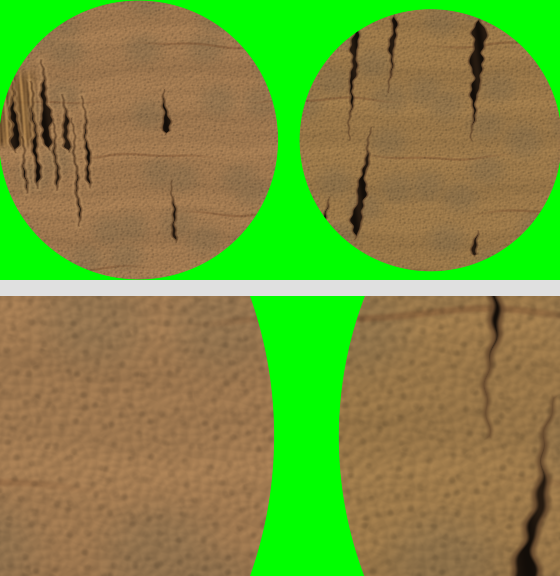
Top, the full canvas; bottom, a detail of the centre.
This texture is drawn by a Shadertoy shader. Its source:

```glsl
// Two round samples of cracked, weathered wood on a flat green ground.

vec2 hash2(vec2 c) {
    return fract(sin(vec2(dot(c, vec2(127.1, 311.7)), dot(c, vec2(269.5, 183.3)))) * 43758.5);
}

// Distance to the nearest scattered cell point
float cellular(vec2 p) {
    vec2 cell = floor(p), f = fract(p);
    float nearest = 2.0;
    for (int y = -1; y <= 1; y++)
        for (int x = -1; x <= 1; x++) {
            vec2 o = vec2(x, y);
            nearest = min(nearest, length(o + hash2(cell + o) - f));
        }
    return nearest;
}

// Signed distance to a ragged, leaning wedge; heavy = 1 is wide at the top, -1 at the foot
float crack(vec2 p, vec2 centre, float halfLen, float width, float lean, float heavy) {
    vec2 q = p - centre;
    float t = q.y / halfLen;
    float seed = centre.x * 90.0;
    float dx = q.x - lean * q.y + 0.004 * sin(p.y * 47.0 + seed) + 0.002 * sin(p.y * 170.0 + seed);
    float taper = smoothstep(-1.1, 0.5, heavy * t) * (1.0 - smoothstep(0.8, 1.0, heavy * t));
    float ragged = 0.85 + 0.2 * sin(p.y * 61.0 + seed * 2.0) + 0.1 * sin(p.y * 140.0 - seed);
    return max(abs(dx) - width * taper * ragged, (abs(t) - 1.0) * halfLen);
}

float allCracks(vec2 p) {
    float d = 1.0;
    // Dense cluster on the left sample
    for (int i = 0; i < 8; i++) {
        float k = float(i);
        float drop = fract(k * 0.618 + 0.2), stretch = fract(k * 0.755 + 0.4);
        float width = 0.005 + 0.018 * (1.0 - drop) * (1.0 - drop);
        vec2 centre = vec2(0.05 + 0.037 * k, 0.64 - 0.28 * drop);
        d = min(d, crack(p, centre, 0.08 + 0.12 * stretch, width, -0.07, -1.0));
    }
    // Lone pair on the left sample
    for (int i = 0; i < 2; i++) {
        float k = float(i);
        d = min(d, crack(p, vec2(0.59 + 0.03 * k, 0.6 - 0.355 * k), 0.08 + 0.03 * k, 0.015 - 0.006 * k, -0.06, -1.0));
    }
    // Upper and lower rows on the right sample
    for (int i = 0; i < 3; i++) {
        float k = float(i), odd = mod(k, 2.0);
        vec2 upper = vec2(1.26 + 0.06 * k + 0.08 * k * k, 0.72 + 0.09 * odd);
        vec2 lower = vec2(1.165 + 0.13 * k + 0.137 * k * (k - 1.0), 0.25 - 0.06 * k + 0.155 * odd);
        d = min(d, crack(p, upper, 0.22 - 0.08 * odd, 0.015 + 0.006 * k - 0.008 * odd, 0.07, 1.0));
        d = min(d, crack(p, lower, 0.045 + 0.155 * odd, 0.009 + 0.009 * odd + 0.003 * k, 0.15, -1.0));
    }
    return d;
}

vec3 wood(vec2 p) {
    float right = step(1.03, p.x);
    vec3 col = mix(vec3(0.625, 0.472, 0.312), vec3(0.605, 0.468, 0.285), right);

    // Broad horizontal bands and greyish round blotches
    float bend = p.y + 0.008 * sin(p.x * 9.0) + 0.004 * sin(p.x * 23.0 + 1.0);
    float band = sin(bend * 31.0 + right) + 0.6 * sin(bend * 73.0 + sin(p.x * 5.0)) + 0.4 * sin(bend * 151.0 + 2.0 * sin(p.x * 7.0));
    col *= 1.0 + 0.025 * band;
    float blotch = 1.0 - smoothstep(0.1, 0.5, cellular(p * vec2(5.0, 6.0) + 3.0));
    col = mix(col, vec3(0.49, 0.41, 0.29), 0.4 * blotch);

    // Thin reddish growth lines that fade in and out
    float ring = abs(fract(bend * 5.0 + 0.3) - 0.5) / 5.0;
    float fade = smoothstep(-0.3, 0.9, sin(p.x * 6.0 + floor(bend * 5.0 + 0.3) * 2.4));
    col = mix(col, vec3(0.46, 0.3, 0.18), 0.45 * fade * (1.0 - smoothstep(0.001, 0.007, ring)));

    // Embossed fine grain with small pits
    vec2 g = p * vec2(85.0, 100.0);
    float relief = cellular(g) - cellular(g + vec2(0.35, -0.35));
    float pit = 1.0 - smoothstep(0.05, 0.3, cellular(p * 48.0));
    return col * (1.0 + 0.12 * relief - 0.1 * pit);
}

void mainImage(out vec4 fragColor, in vec2 fragCoord) {
    vec2 p = fragCoord / iResolution.y;
    float pixel = 1.0 / iResolution.y;
    vec3 col = wood(p);

    // Torn ochre fibres beside the cluster
    float torn = (1.0 - smoothstep(0.1, 0.15, p.x)) * smoothstep(0.46, 0.5, p.y) * (1.0 - smoothstep(0.7, 0.77, p.y));
    float fibre = 0.5 + 0.3 * sin(p.x * 190.0 + 3.0 * sin(p.y * 9.0)) + 0.2 * sin(p.x * 410.0 + p.y * 30.0);
    col = mix(col, mix(vec3(0.3, 0.2, 0.1), vec3(0.72, 0.54, 0.3), fibre), 0.75 * torn);

    // Cracks: pale lip, brown fringe, dark core
    float d = allCracks(p);
    float lip = smoothstep(0.002, 0.007, d) * (1.0 - smoothstep(0.007, 0.016, d)) * (1.0 - smoothstep(0.3, 0.4, p.x));
    col = mix(col, vec3(0.73, 0.57, 0.38), 0.4 * lip);
    col = mix(col, vec3(0.37, 0.26, 0.16), 0.85 * (1.0 - smoothstep(-0.003, 0.006, d)));
    vec3 core = vec3(0.13, 0.09, 0.055) * (0.85 + 0.3 * sin(p.x * 130.0 + p.y * 17.0));
    col = mix(col, core, 1.0 - smoothstep(-0.007, -0.001, d));

    // Cut out the two discs
    float disc = min(length(p - vec2(0.495, 0.5)) - 0.498, length(p - vec2(1.538, 0.499)) - 0.468);
    col = mix(col, vec3(0.0, 1.0, 0.0), smoothstep(-0.6 * pixel, 0.6 * pixel, disc));
    fragColor = vec4(col, 1.0);
}
```
